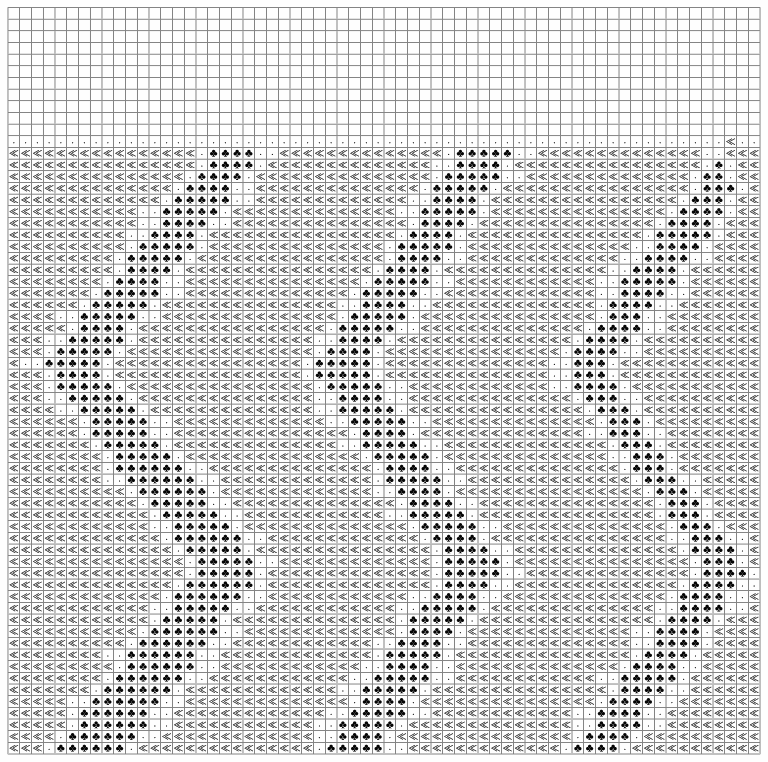
This pattern is drawn by a Shadertoy shader. Its source:

```glsl
const float CELLS = 64.0;                        // cells across and down
const vec2 GRID_MIN = vec2(0.0104, 0.0105);      // chart corners on the canvas
const vec2 GRID_MAX = vec2(0.9896, 0.9902);
const float LINE_HALF = 0.021;                   // half widths, in cells
const float CHEVRON_HALF = 0.029;
const float DOT_RADIUS = 0.045;
const vec3 PAPER = vec3(0.995);
const vec3 INK = vec3(0.02);

const float BLANK_ROWS = 11.0;                   // empty rows at the top
const float TURN_ROW = 18.5;                     // row of the left bend
const float END_ROW = 52.5;                      // row where the zigzag would bend again
const vec3 BAND_START = vec3(3.0, 26.0, 47.3);   // leftmost column of each band
const vec3 BAND_SLOPE = vec3(0.77, 0.67, 0.71);  // columns moved per row
const float EDGE_JITTER = 0.4;

const int BLANK = 0;
const int DOT = 1;
const int CLUB = 2;
const int CHEVRON = 3;

float hash(vec2 p) {
    vec3 q = fract(vec3(p.xyx) * 0.1031);
    q += dot(q, q.yzx + 33.33);
    return fract((q.x + q.y) * q.z);
}

// Share of a pixel covered by a stroke around distance zero
float strokeCover(float dist, float halfWidth, float pixel) {
    float low = max(dist - 0.5 * pixel, -halfWidth);
    float high = min(dist + 0.5 * pixel, halfWidth);
    return clamp((high - low) / pixel, 0.0, 1.0);
}

float fillCover(float dist, float pixel) {
    return clamp(0.5 - dist / pixel, 0.0, 1.0);
}

float segmentDistance(vec2 p, vec2 a, vec2 b) {
    vec2 ab = b - a;
    return length(p - a - ab * clamp(dot(p - a, ab) / dot(ab, ab), 0.0, 1.0));
}

float chevronDistance(vec2 p) {
    p.y = abs(p.y);
    vec2 arm = vec2(0.42, 0.24);
    vec2 outer = vec2(-0.33, 0.0);
    vec2 inner = vec2(-0.09, 0.0);
    return min(segmentDistance(p, outer, outer + arm), segmentDistance(p, inner, inner + arm));
}

float clubDistance(vec2 p) {
    p.x = abs(p.x);
    float lobes = min(length(p - vec2(0.0, 0.15)), length(p - vec2(0.16, -0.04))) - 0.145;
    float stemHalf = 0.035 + 0.6 * max(0.0, -0.16 - p.y);
    float stem = max(p.x - stemHalf, abs(p.y + 0.1) - 0.19);
    return min(lobes, stem);
}

float bandWidth(int band, float row) {
    if (band == 0) return mix(4.2, 6.2, row / 51.0);
    if (band == 1) return 4.6;
    float swell = 3.5 + 0.6 * cos(6.2832 * (row - 10.0) / 35.0);
    return min(swell, 1.3 * row);                // pointed upper end
}

// Which symbol a cell holds; rows count down from the top
int symbolAt(vec2 cell) {
    float row = cell.y - BLANK_ROWS - 1.0;
    if (row < -1.0) return BLANK;
    if (row < 0.0) return cell.x == 61.0 ? CHEVRON : DOT;

    int symbol = CHEVRON;
    float bend = min(abs(row - TURN_ROW), END_ROW - row);
    for (int band = 0; band < 3; band++) {
        vec2 seed = vec2(row, float(band) * 17.0);
        float left = BAND_START[band] + BAND_SLOPE[band] * bend;
        left += EDGE_JITTER * (hash(seed) - 0.5);
        float first = floor(left + 0.5);
        float last = floor(left + bandWidth(band, row) - 0.5);
        float borderLeft = first - 1.0 - step(hash(seed + 5.0), 0.35);
        float borderRight = last + 1.0 + step(hash(seed + 9.0), 0.45);
        if (cell.x >= first && cell.x <= last) symbol = CLUB;
        else if (cell.x >= borderLeft && cell.x <= borderRight) symbol = DOT;
    }
    return symbol;
}

void mainImage(out vec4 fragColor, in vec2 fragCoord) {
    vec2 scale = CELLS / (GRID_MAX - GRID_MIN);
    vec2 p = (fragCoord / iResolution.xy - GRID_MIN) * scale;
    vec2 pixel = scale / iResolution.xy;

    // Ruled grid, closed at its outer edges
    vec2 toLine = p - clamp(round(p), 0.0, CELLS);
    vec2 outside = abs(p - 0.5 * CELLS) - 0.5 * CELLS - LINE_HALF;
    float vertical = strokeCover(toLine.x, LINE_HALF, pixel.x) * fillCover(outside.y, pixel.y);
    float horizontal = strokeCover(toLine.y, LINE_HALF, pixel.y) * fillCover(outside.x, pixel.x);
    float ink = max(vertical, horizontal);

    // Symbol in the cell
    if (max(outside.x, outside.y) < -LINE_HALF) {
        vec2 local = fract(p) - 0.5;
        int symbol = symbolAt(vec2(floor(p.x), CELLS - 1.0 - floor(p.y)));
        float mark = 0.0;
        if (symbol == CHEVRON) mark = strokeCover(chevronDistance(local), CHEVRON_HALF, pixel.x);
        if (symbol == CLUB) mark = fillCover(clubDistance(local), pixel.x);
        if (symbol == DOT) mark = strokeCover(length(local + vec2(0.0, 0.1)), DOT_RADIUS, pixel.x);
        ink = max(ink, mark);
    }
    fragColor = vec4(mix(PAPER, INK, ink), 1.0);
}
```
